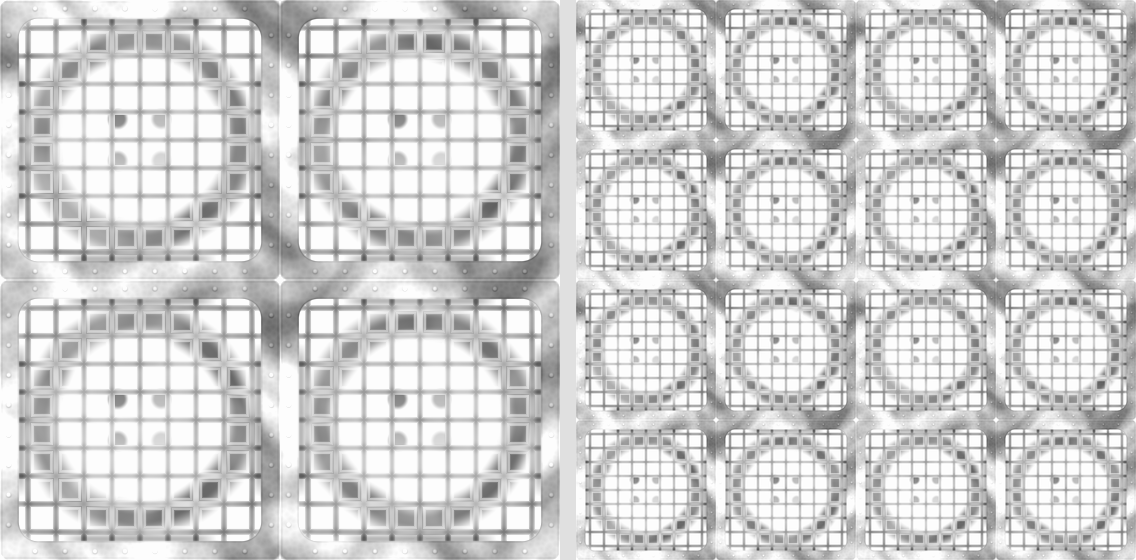
Left, the tile; right, the same tile 2 across and 2 down.
Give the GLSL for this texture, as a WebGL 2 fragment shader.

```glsl
#version 300 es
precision highp float;
// Two by two riveted metal frames, each holding a square grille over a bright
// lamp with a soft grey ring and four spots. Distance functions shape the parts;
// layered sines and wrapped cellular noise weather them across the whole canvas.
uniform vec2 u_resolution;
out vec4 outColor;

const float TAU = 6.2831853;

vec2 hash2(vec2 c) {
  vec3 h = fract(vec3(c.xyx) * vec3(0.1031, 0.1030, 0.0973));
  h += dot(h, h.yzx + 33.33);
  return fract((h.xx + h.yz) * h.zy);
}

// Distance to the nearest scattered point, repeating every n cells
float cellular(vec2 uv, float n) {
  vec2 cell = floor(uv * n), f = fract(uv * n);
  float nearest = 1.0;
  for (int y = -1; y <= 1; y++)
    for (int x = -1; x <= 1; x++) {
      vec2 o = vec2(x, y);
      nearest = min(nearest, length(o + hash2(mod(cell + o, n)) - f));
    }
  return nearest;
}

// Smooth mottling from -1 to 1 with whole frequencies, so that it wraps
float clouds(vec2 uv) {
  vec2 a = uv * TAU;
  a += 0.35 * sin(a.yx * 3.0 + vec2(1.0, 4.0));
  float s = sin(a.x * 2.0 - a.y + 0.8) * sin(a.y * 3.0 + a.x + 2.0);
  s += 0.5 * sin(a.x * 5.0 + a.y * 2.0 + 1.7) * sin(a.y * 6.0 - a.x + 0.5);
  s += 0.15 * sin(a.x * 11.0 - a.y * 4.0) * sin(a.y * 13.0 + a.x * 3.0);
  return s / 1.5;
}

float roundBox(vec2 p, float halfSize, float radius) {
  vec2 q = abs(p) - halfSize + radius;
  return length(max(q, 0.0)) + min(max(q.x, q.y), 0.0) - radius;
}

// Dark ring around the lamp, from 0 to 1
float ringShade(vec2 p, float mottle) {
  float r = length(p) + 0.012 * mottle;
  return smoothstep(0.28, 0.345, r) * (1.0 - smoothstep(0.365, 0.435, r));
}

// Lamp seen through the grille: white, the ring and four small spots
float lampTone(vec2 p, float ring, float barGap, float mottle) {
  float inset = mix(0.45, 1.0, smoothstep(0.008, 0.014, barGap));
  float tone = 1.0 - ring * inset * (0.47 + 0.13 * mottle + 0.15 * p.x);
  vec2 corner = abs(p - vec2(-0.002, 0.0)) - vec2(0.078, 0.075);
  float spot = 1.0 - smoothstep(0.022, 0.042, length(corner));
  return tone - spot * (p.x < 0.0 ? 0.46 : 0.26) * (0.8 + 3.0 * p.y);
}

// Bars: flat and pale over the ring, dark with glowing edges over the light
float barTone(vec2 p, vec2 q, float ring, float barGap, float mottle) {
  float r = length(p);
  float tone = 0.73 + 0.09 * mottle + 0.08 * ring - 0.15 * smoothstep(0.36, 0.5, r);
  tone -= 0.13 * exp(-dot(q, q) / 0.00025);        // grime at crossings
  return tone + 0.3 * (1.0 - ring) * exp(barGap / 0.0045);
}

float frameTone(vec2 p, vec2 uv, float mottle) {
  vec2 a = abs(p);
  float middle = 1.0 - smoothstep(0.14, 0.42, min(a.x, a.y));
  float tone = 0.69 + middle * (0.19 - 0.34 * p.x) + 0.36 * mottle;
  tone = max(tone, 0.5 + 0.3 * (tone - 0.5));
  float grain = cellular(uv, 90.0) - 0.45;
  float blotch = cellular(uv + 0.01 * sin(uv.yx * TAU * 9.0), 22.0) - 0.45;
  tone += 0.06 * grain + 0.07 * blotch;
  // Seam between panels: light lip, faint groove and a bright corner
  float edge = 0.5 - max(a.x, a.y);
  tone += 0.16 * exp(-edge / 0.002);
  tone -= 0.09 * exp(-pow((edge - 0.007) / 0.002, 2.0));
  tone += 0.35 * (1.0 - smoothstep(0.008, 0.028, 1.0 - a.x - a.y));
  return min(tone, 1.03);
}

// Vector from the nearest rivet; eight sit along every side
vec2 rivetOffset(vec2 p) {
  bool upright = abs(p.x) > abs(p.y);
  vec2 s = upright ? p : p.yx;                    // x across, y along the side
  float k = clamp(floor(s.y / 0.107), -4.0, 3.0) + 0.5;
  vec2 d = vec2(s.x - sign(s.x) * 0.469, s.y - k * 0.107);
  return upright ? d : d.yx;
}

void main() {
  vec2 uv = gl_FragCoord.xy / u_resolution;
  float aa = 2.0 / min(u_resolution.x, u_resolution.y);
  vec2 p = fract(uv * 2.0) - 0.5;
  float mottle = clouds(uv);

  // Grille over the lamp
  vec2 q = abs(fract(p * 10.0 + 0.5) - 0.5) / 10.0;
  float barGap = min(q.x, q.y) - 0.0105 - 0.001 * mottle;
  float ring = ringShade(p, mottle);
  float lamp = lampTone(p, ring, barGap, mottle);
  float bars = barTone(p, q, ring, barGap, mottle);
  float tone = mix(bars, lamp, smoothstep(-0.7 * aa, 0.7 * aa, barGap));
  tone -= (0.06 + 0.1 * ring) * exp(-pow(barGap / 0.002, 2.0));

  // Shadow under the frame along the sides, glow in the corners
  float opening = roundBox(p, 0.432, 0.07);
  float sideMiddle = 1.0 - smoothstep(0.18, 0.33, min(abs(p.x), abs(p.y)));
  float rim = smoothstep(-0.032, -0.008, opening);
  tone += rim * (0.12 - 0.4 * sideMiddle);

  // Riveted frame
  float metal = frameTone(p, uv, mottle);
  metal -= 0.1 * exp(-pow((opening - 0.003) / 0.003, 2.0));
  vec2 rivet = rivetOffset(p);
  float head = length(rivet) - 0.0085;
  metal -= 0.13 * exp(-pow(head / 0.003, 2.0)) * (0.6 - 40.0 * rivet.y);
  float dome = 0.12 + 8.0 * dot(rivet, vec2(-0.6, 0.8));
  metal += dome * (1.0 - smoothstep(-0.003 - aa, aa, head));
  tone = mix(tone, metal, smoothstep(-aa, aa, opening));

  outColor = vec4(vec3(clamp(tone, 0.36, 0.994)), 1.0);
}
```
